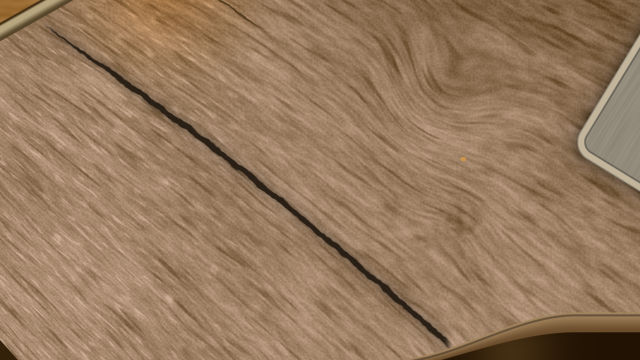
Reproduce this texture procedurally as a Shadertoy shader.

```glsl
vec2 hashGradient(vec2 cell) {
    vec3 h = fract(cell.xyx * vec3(0.1031, 0.1030, 0.0973));
    h += dot(h, h.yzx + 33.33);
    float angle = 6.2832 * fract((h.x + h.y) * h.z);
    return vec2(cos(angle), sin(angle));
}

// Gradient noise, roughly -1 to 1
float noise(vec2 p) {
    vec2 i = floor(p), f = fract(p);
    vec2 u = f * f * f * (f * (f * 6.0 - 15.0) + 10.0);
    vec2 e = vec2(0.0, 1.0);
    float low = mix(dot(hashGradient(i), f), dot(hashGradient(i + e.yx), f - e.yx), u.x);
    float high = mix(dot(hashGradient(i + e), f - e), dot(hashGradient(i + 1.0), f - 1.0), u.x);
    return 1.4 * mix(low, high, u.y);
}

float blob(vec2 p, vec2 centre, float radius) {
    vec2 q = (p - centre) / radius;
    return exp(-dot(q, q));
}

// 1 where d is negative, 0 outside
float inside(float d) {
    float soft = 0.8 / iResolution.y;
    return 1.0 - smoothstep(-soft, soft, d);
}

// Height above the long crack
float crackOffset(vec2 p) {
    float bulge = 0.03 * sin(2.84 * (p.x - 0.139));
    return p.y - 0.919 + 0.79 * (p.x - 0.139) - bulge;
}

vec3 wood(vec2 p) {
    float offset = crackOffset(p);

    // Grain fans out to the right and bends around the knots
    float across = 0.9 * offset / (1.0 + 0.4 * p.x);
    across += 0.09 * blob(p, vec2(1.22, 0.73), 0.15) - 0.03 * blob(p, vec2(1.25, 0.36), 0.1);
    across += 0.006 * noise(p * 5.0);
    vec2 grain = vec2(0.8 * p.x - 0.6 * p.y, across);

    // Broad light, then streaks from wide to fine
    float tone = 0.67 - 0.28 * smoothstep(0.35, 1.1, offset);
    tone -= 0.18 * smoothstep(0.75, 1.0, p.y);
    tone += 0.15 * noise(p * 2.5 + 4.0);
    tone += 0.2 * noise(grain * vec2(2.5, 22.0));
    tone += 0.24 * noise(grain * vec2(6.0, 65.0) + 9.0);
    tone += 0.22 * noise(grain * vec2(24.0, 130.0));
    tone += 0.14 * noise(p * 150.0);

    // Dark pores and glinting dashes
    tone -= 0.35 * smoothstep(0.2, 0.65, noise(grain * vec2(7.0, 75.0) + 17.0));
    float glint = smoothstep(0.25, 0.65, noise(grain * vec2(20.0, 100.0) + 31.0));
    tone += 0.35 * glint * (1.0 - smoothstep(0.3, 1.1, p.x));

    // Knots
    float mottled = 0.6 + 0.6 * noise(p * 45.0);
    float knots = blob(p, vec2(1.27, 0.37), 0.06) + blob(p, vec2(1.17, 0.33), 0.025);
    knots += 0.6 * blob(p, vec2(1.09, 0.415), 0.03) + 0.4 * blob(p, vec2(0.66, 0.57), 0.025);
    tone -= 0.65 * knots * mottled;

    vec3 colour = mix(vec3(0.44, 0.33, 0.205), vec3(0.73, 0.61, 0.51), clamp(tone, -0.3, 1.2));
    colour *= mix(vec3(1.0), vec3(1.06, 0.94, 0.72), blob(p, vec2(0.45, 1.05), 0.2));

    // Long crack, and a short one near the top
    float ragged = 0.004 * noise(p * 22.0) + 0.002 * noise(p * 70.0);
    float width = 0.0065 * smoothstep(0.1, 0.4, p.x) + 0.001;
    float crack = abs(offset * 0.78 + ragged) - width;
    float span = smoothstep(0.11, 0.16, p.x) * (1.0 - smoothstep(1.23, 1.26, p.x));
    colour *= 1.0 - 0.25 * span * exp(-max(crack, 0.0) * 90.0);
    colour = mix(colour, vec3(0.15, 0.11, 0.07), 0.95 * span * inside(crack));
    float shortCrack = abs(p.y - 1.0 + 0.69 * (p.x - 0.61) + ragged) - 0.003;
    float shortSpan = 1.0 - smoothstep(0.68, 0.76, p.x);
    return mix(colour, vec3(0.26, 0.18, 0.07), 0.8 * shortSpan * inside(shortCrack));
}

void mainImage(out vec4 fragColor, in vec2 fragCoord) {
    vec2 p = fragCoord / iResolution.y;
    vec3 colour = wood(p);

    // Crumb
    float crumb = length((p - vec2(1.287, 0.558)) * vec2(1.0, 1.3)) - 0.008;
    colour = mix(colour, vec3(0.8, 0.58, 0.3), inside(crumb));

    // Brushed metal plate with a rounded corner, bright rim and soft shadow
    vec2 q = p - vec2(1.583, 0.587);
    vec2 side = vec2(dot(q, vec2(-0.854, 0.52)), dot(q, vec2(-0.523, -0.852)));
    vec2 corner = side + 0.055;
    float plate = length(max(corner, 0.0)) + min(max(corner.x, corner.y), 0.0) - 0.055;
    colour *= 1.0 - 0.35 * exp(-max(plate, 0.0) * 45.0);
    vec3 metal = vec3(0.57, 0.54, 0.48) + 0.03 * noise(side * vec2(150.0, 6.0));
    metal = mix(metal, vec3(0.76, 0.71, 0.61), inside(abs(plate + 0.011) - 0.008));
    metal *= 1.0 - 0.3 * inside(abs(plate + 0.022) - 0.002);
    colour = mix(colour, metal, inside(plate));

    // Metal strip with warm wood beyond it
    float strip = dot(p - vec2(0.0, 0.885), vec2(-0.49, 0.872));
    vec3 warm = vec3(0.6, 0.42, 0.2) + 0.07 * noise(p * vec2(15.0, 60.0));
    vec3 steel = mix(vec3(0.34, 0.27, 0.16), vec3(0.72, 0.65, 0.5), smoothstep(0.004, 0.025, strip));
    steel = mix(steel, vec3(0.26, 0.18, 0.07), smoothstep(0.034, 0.042, strip));
    colour = mix(colour, mix(warm, steel, inside(strip - 0.045)), inside(-strip));

    // Curved table edge over the dark floor
    float drop = 0.132 * smoothstep(1.08, 1.6, p.x) - p.y;
    float rimWidth = 0.025 + 0.03 * smoothstep(1.2, 1.6, p.x);
    vec3 rim = mix(vec3(0.64, 0.52, 0.37), vec3(0.42, 0.3, 0.17), smoothstep(0.0, rimWidth, drop));
    rim *= 1.0 - 0.35 * inside(abs(drop - 0.008) - 0.003);
    vec3 ground = mix(vec3(0.13, 0.07, 0.01), vec3(0.26, 0.18, 0.07), blob(p, vec2(1.42, 0.02), 0.12));
    rim = mix(ground, rim, inside(drop - rimWidth));
    colour = mix(colour, rim, inside(-drop) * smoothstep(1.1, 1.16, p.x));

    // Dark lower-left corner
    colour = mix(colour, vec3(0.2, 0.13, 0.04), inside(p.x + 0.9 * p.y - 0.05));
    fragColor = vec4(clamp(colour, 0.0, 1.0), 1.0);
}
```
